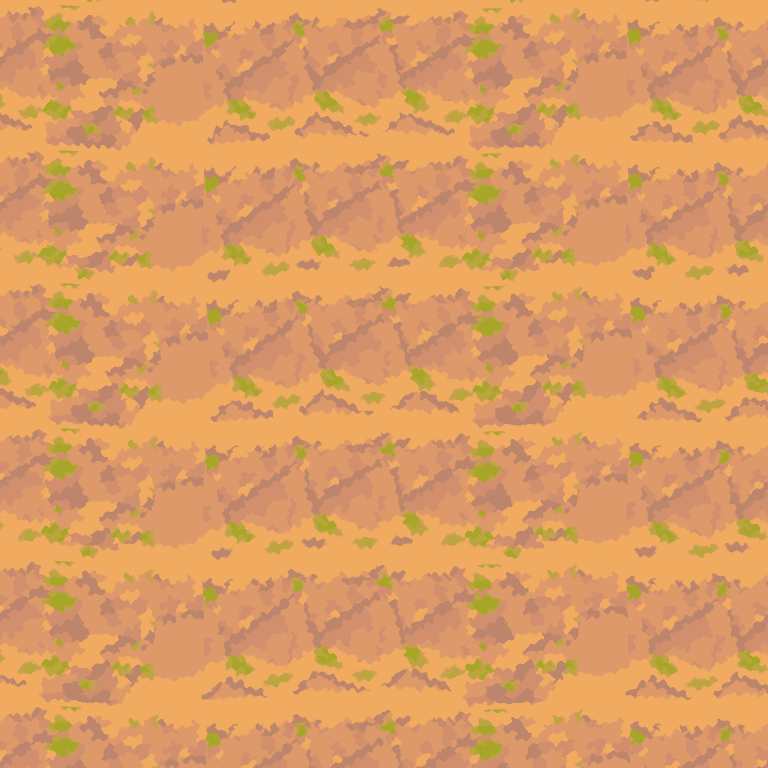
Reproduce this texture procedurally as a Shadertoy shader.

```glsl
// Painted desert terraces: staggered rows of slanted boulders, sand ledges and moss.
// The plane is folded into a tile of two rows, three boulder columns and a rubble patch;
// cellular flakes snap the coordinates so that every shape gets a chipped, flat edge.

const vec3 SAND  = vec3(0.94, 0.67, 0.38);
const vec3 TAN   = vec3(0.87, 0.60, 0.42);
const vec3 PINK  = vec3(0.82, 0.56, 0.43);
const vec3 SHADE = vec3(0.74, 0.52, 0.42);
const vec3 MOSS  = vec3(0.73, 0.65, 0.24);
const vec3 LEAF  = vec3(0.66, 0.65, 0.16);
const vec3 OCHRE = vec3(0.78, 0.63, 0.31);

// Lengths are hundredths of the canvas height, y pointing down.
const vec2  FIRST = vec2(27.7, 4.8);   // anchor of the first boulder
const float SPAN  = 55.2;              // tile width
const float PITCH = 11.46;             // boulder spacing
const float PAIR  = 36.2;              // height of two rows
const float STEP  = 18.9;              // upper row to lower row
const float LEDGE = 3.9;               // sand above a row
const float CHIP  = 0.9;               // flake size
const float SNAP  = 0.62;              // pull towards flake centres
const float EDGE  = 0.06;              // edge softness
const float TAU   = 6.28319;

float hash(vec2 p) { return fract(sin(dot(p, vec2(127.1, 311.7))) * 43758.5); }

// Nearest cellular site (xy) and its random value (z).
vec3 flake(vec2 p, float size) {
    p /= size;
    vec3 best = vec3(0.0);
    float nearest = 9.0;
    for (int j = -1; j <= 1; j++)
    for (int i = -1; i <= 1; i++) {
        vec2 cell = floor(p) + vec2(i, j);
        vec2 site = cell + 0.1 + 0.8 * vec2(hash(cell), hash(cell + 37.0));
        float d = distance(p, site);
        if (d < nearest) { nearest = d; best = vec3(site * size, hash(cell + 71.0)); }
    }
    return best;
}

// Ellipse rising to the right by the angle tilt.
float blob(vec2 p, vec2 centre, vec2 radii, float tilt) {
    p -= centre;
    float c = cos(tilt), s = sin(tilt);
    p = vec2(c * p.x - s * p.y, s * p.x + c * p.y);
    return (length(p / radii) - 1.0) * min(radii.x, radii.y);
}

float segment(vec2 p, vec2 a, vec2 b, float halfWidth) {
    vec2 ab = b - a;
    return length(p - a - ab * clamp(dot(p - a, ab) / dot(ab, ab), 0.0, 1.0)) - halfWidth;
}

void paint(inout vec3 c, vec3 ink, float d) { c = mix(c, ink, smoothstep(EDGE, -EDGE, d)); }

void paintMoss(inout vec3 c, float d, float tone) {
    paint(c, OCHRE, d - 0.15);
    paint(c, tone > 0.5 ? LEAF : MOSS, d);
}

void boulder(inout vec3 c, vec2 p, float lower, float vary, float tone) {
    // Body, with pink stains and a broken dark rim
    float body = max(-1.6 + 0.5 * sin(p.x * 1.1) - p.y,
                     p.y - 8.9 + 0.8 * cos(TAU * (p.x - 3.7) / PITCH));
    float stain = 0.9 - sin(0.9 * p.x + 1.3 * p.y) - sin(1.7 * p.x - 0.8 * p.y + 2.0 + vary);
    paint(c, TAN, body);
    paint(c, PINK, max(body, stain));
    paint(c, PINK, max(body, segment(p, vec2(3.2, 7.0), vec2(8.5, 4.0), 1.1)));
    paint(c, SHADE, max(max(abs(body + 0.4) - 0.5, p.y - 1.0), 0.4 - tone));
    // Slanted crease and the gap between neighbours
    paint(c, SHADE, segment(p, vec2(2.0, 6.8), vec2(6.5, 3.6), 0.5));
    paint(c, SHADE, segment(p, vec2(6.5, 3.6), vec2(11.5, 0.5), 0.45));
    paint(c, SHADE, segment(p, vec2(0.6, 2.3), vec2(2.1, 7.5), 0.32));
    // Sand caught on top and in the crease
    paint(c, SAND, blob(p, vec2(3.9, -1.3), vec2(1.9, 0.8), 0.5));
    paint(c, SAND, blob(p, vec2(4.3, 4.0), vec2(1.1, 0.6), 0.6));
    paint(c, SAND, blob(p, vec2(0.6, 1.9), vec2(0.6), 0.0));
    // Mounds below the upper row, pebbles below the lower one
    float x = p.x - 2.2 - 1.2 * (vary - 0.5);
    float ridge = 10.9 + max(0.42 * x, -0.9 * x);
    float mound = max(ridge - p.y, p.y - 13.7) + 9.0 * lower;
    paint(c, TAN, mound);
    paint(c, SHADE, max(mound, p.y - ridge - 0.8));
    float pebble = blob(p, vec2(1.2 + vary, 11.8), vec2(1.4, 0.6), 0.1);
    paint(c, SHADE, pebble + 9.0 * (1.0 - lower));
    // Moss
    paintMoss(c, blob(p, vec2(0.0), vec2(0.75, 0.85), 0.3), 1.0);
    paintMoss(c, blob(p, vec2(3.7, 9.5), vec2(1.7, 0.9), -0.6), tone);
    paintMoss(c, blob(p, vec2(8.8, 11.5), vec2(1.3, 0.5), 0.15), 0.0);
}

void rubble(inout vec3 c, vec2 p, float lower, float tone) {
    // Slanted chips of mixed colour
    float foot = mix(mix(14.3, 11.3, lower), 9.0, smoothstep(43.0, 48.0, p.x));
    float area = max(-2.2 + 0.6 * sin(p.x * 0.9) - p.y, p.y - foot);
    float pick = flake(vec2(0.7 * p.x - 0.4 * p.y, 0.5 * p.x + p.y), 1.7).z;
    vec3 chip = pick < 0.22 ? SAND : pick < 0.58 ? TAN : pick < 0.86 ? PINK : SHADE;
    paint(c, chip, area);
    // One large smooth boulder
    float big = blob(p, vec2(51.4, 6.6), vec2(5.3, 4.2), 0.45);
    paint(c, TAN, big);
    paint(c, SHADE, max(max(abs(big + 0.2) - 0.35, p.y - 7.0), 0.35 - tone));
    // Scattered moss
    vec3 tuft = flake(p, 4.2);
    float d = length((p - tuft.xy) * vec2(0.75, 1.2)) - mix(-0.6, 1.6, tuft.z);
    paintMoss(c, max(d, max(p.x - 47.5, p.y - 13.0)), tone);
}

vec3 terrace(vec2 p) {
    // Fold into one row of one tile, with a slight drift between repeats
    vec2 g = p - FIRST + 0.3 * sin(p.yx * vec2(0.21, 0.17) + vec2(0.0, 1.0));
    float pair = floor((g.y + LEDGE) / PAIR);
    g.y -= pair * PAIR;
    float lower = step(STEP - LEDGE, g.y);
    g.y -= lower * STEP;
    float row = 2.0 * pair + lower;
    g.x += 0.5 * sin(row * 2.1);
    float tile = floor((g.x + 1.0) / SPAN);
    g.x -= tile * SPAN;
    // Chip the coordinates
    g += 0.16 * sin(g.yx * 4.7 + 0.4 * row + tile);
    vec3 chip = flake(g, CHIP);
    g = mix(g, chip.xy, SNAP);

    vec3 c = SAND;
    float column = max(floor((g.x + 1.0) / PITCH), 0.0);
    if (column < 2.5) {
        vec2 local = g + column * vec2(-PITCH, 0.7);
        boulder(c, local, lower, hash(vec2(column + 5.0 * tile, row)), chip.z);
    } else rubble(c, g, lower, chip.z);
    return c;
}

void mainImage(out vec4 fragColor, in vec2 fragCoord) {
    vec3 sum = vec3(0.0);
    for (int k = 0; k < 4; k++) {
        vec2 p = fragCoord + 0.5 * vec2(k & 1, k >> 1) - 0.25;
        sum += terrace(100.0 * vec2(p.x, iResolution.y - p.y) / iResolution.y);
    }
    fragColor = vec4(sum / 4.0, 1.0);
}
```
